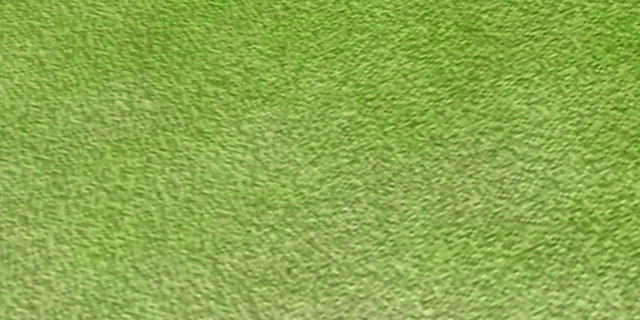
Give the GLSL for this texture, as a Shadertoy shader.

```glsl
// A sunlit mown lawn seen at a slant: short blades are stretched value noise
// in two leaning directions, each light blade backed by a small dark gap.
// Broad soft patches shift the turf between lush green and dry, pale green.

const vec3 LUSH = vec3(0.490, 0.655, 0.220);
const vec3 DRY = vec3(0.615, 0.695, 0.405);
const vec3 BLADE_LIGHT = vec3(0.076, 0.074, 0.070);
const vec3 STRAW_TINT = vec3(0.030, -0.010, 0.022);

// Integer hash of a lattice cell, 0 to 1
float hash(vec2 cell, uint seed) {
    uvec2 c = uvec2(ivec2(cell));
    uint h = c.x * 1664525u + c.y * 22695477u + seed * 747796u;
    h = (h ^ (h >> 16)) * 73244475u;
    h = (h ^ (h >> 15)) * 73244475u;
    h ^= h >> 16;
    return float(h & 65535u) / 65535.0;
}

// Smooth value noise, 0 to 1
float noise(vec2 p, uint seed) {
    vec2 i = floor(p);
    vec2 f = fract(p);
    f = f * f * (3.0 - 2.0 * f);
    float low = mix(hash(i, seed), hash(i + vec2(1, 0), seed), f.x);
    float high = mix(hash(i + vec2(0, 1), seed), hash(i + vec2(1, 1), seed), f.x);
    return mix(low, high, f.y);
}

// Cloudy sum of octaves, about 0 to 1
float fbm(vec2 p, uint seed) {
    float sum = 0.0;
    float weight = 0.5;
    for (uint k = 0u; k < 4u; k++) {
        sum += weight * noise(p, seed + k);
        p = p * 2.03 + 7.3;
        weight *= 0.5;
    }
    return sum / 0.9375;
}

vec2 rotate(vec2 p, float angle) {
    float c = cos(angle);
    float s = sin(angle);
    return vec2(c * p.x + s * p.y, c * p.y - s * p.x);
}

// Noise lit from one side: a ridge casts its opposite one cell further on
float relief(vec2 p, uint seed) {
    float ridge = noise(p, seed) - 0.5;
    float gap = noise(p + vec2(0.3, 1.0), seed) - 0.5;
    return ridge - 0.5 * gap;
}

// Blades lying along one angle, with slightly larger tufts below them
float blades(vec2 p, float angle, uint seed) {
    vec2 q = rotate(p, angle);
    float fine = relief(q * vec2(74.0, 126.0), seed);
    float tuft = noise(q * vec2(56.0, 96.0) + 3.7, seed + 1u) - 0.5;
    return (fine * 0.9 + tuft * 0.35) * 4.3;
}

// Ground coordinates: features shrink with height
vec2 recede(vec2 p) {
    return vec2((p.x - 1.0) * (0.9 + 0.2 * p.y), p.y * (0.88 + 0.16 * p.y));
}

// Share of dry turf: paler at the bottom, lush at the top and right edge
float dryness(vec2 p) {
    float patches = fbm(rotate(p, 0.15) * vec2(2.6, 5.0), 11u) - 0.5;
    float edge = smoothstep(1.65, 2.0, p.x);
    return clamp(0.84 - 0.68 * p.y + 0.8 * patches - 0.22 * edge, 0.0, 1.0);
}

void mainImage(out vec4 fragColor, in vec2 fragCoord) {
    vec2 p = fragCoord / iResolution.y;
    vec2 ground = recede(p);

    // Blend the two leaning directions, keeping the contrast even
    float lean = smoothstep(0.5, 1.7, p.x + 0.6 * (noise(p * 4.0, 31u) - 0.5));
    float falling = blades(ground, -0.24, 41u);
    float rising = blades(ground, 0.40, 51u);
    float grain = mix(falling, rising, lean) / length(vec2(lean, 1.0 - lean));
    float contrast = mix(0.85, 1.12, smoothstep(0.0, 2.0, p.x));

    // Turf colour with broad shade, blade light and straw-coloured flecks
    vec3 color = mix(LUSH, DRY, dryness(p));
    color += 0.08 * (fbm(p * vec2(4.0, 7.0), 61u) - 0.5);
    color += BLADE_LIGHT * grain * contrast;
    float straw = noise(rotate(ground, -0.1) * vec2(64.0, 105.0), 71u) - 0.5;
    float faded = fbm(p * vec2(7.0, 12.0), 81u) - 0.5;
    color += STRAW_TINT * (straw * 1.8 + faded * 1.5);

    fragColor = vec4(clamp(color, 0.0, 1.0), 1.0);
}
```
